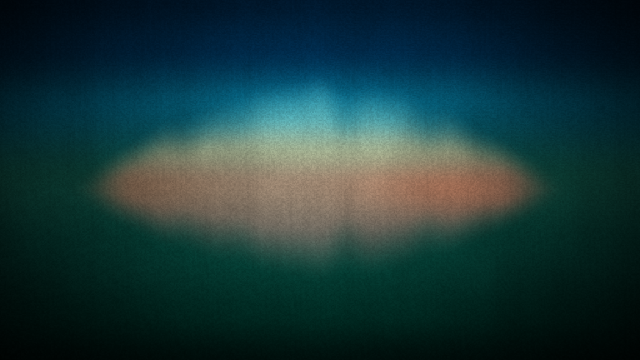
Reproduce this background procedurally as a WebGL 1 fragment shader.

```glsl
precision highp float;
// A soft glowing lens of teal, cream and clay between a blue sky and a green deep.
// Vertical colour ramps are joined by a feathered lens mask, then darkened to the
// sides and weathered with brushed streaks, broad mottling and fine grain.

uniform vec2 u_resolution;

const vec2 LENS_CENTER = vec2(0.497, 0.472);
const float LENS_HALF_WIDTH = 0.395;

float hash(vec2 p) {
  return fract(sin(dot(p, vec2(127.1, 311.7))) * 43758.545);
}

float noise(vec2 p) {
  vec2 i = floor(p);
  vec2 f = fract(p);
  f = f * f * (3.0 - 2.0 * f);
  float low = mix(hash(i), hash(i + vec2(1.0, 0.0)), f.x);
  float high = mix(hash(i + vec2(0.0, 1.0)), hash(i + vec2(1.0, 1.0)), f.x);
  return mix(low, high, f.y);
}

// Layered noise, centred on zero
float mottle(vec2 p) {
  float sum = 0.0;
  float weight = 0.5;
  for (int i = 0; i < 4; i++) {
    sum += weight * (noise(p) - 0.5);
    p = p * 2.03 + 17.3;
    weight *= 0.5;
  }
  return sum;
}

// Elliptical Gaussian glow
float glow(vec2 p, vec2 center, vec2 radius) {
  vec2 d = (p - center) / radius;
  return exp(-dot(d, d));
}

// Green floor to blue sky, fading towards the sides
vec3 backdrop(vec2 uv) {
  vec3 color = mix(vec3(0.0, 0.055, 0.045), vec3(0.0, 0.16, 0.13), smoothstep(-0.02, 0.14, uv.y));
  color = mix(color, vec3(0.02, 0.27, 0.23), smoothstep(0.08, 0.33, uv.y));
  color = mix(color, vec3(0.06, 0.33, 0.28), smoothstep(0.30, 0.50, uv.y));
  color = mix(color, vec3(0.01, 0.36, 0.47), smoothstep(0.50, 0.73, uv.y));
  color = mix(color, vec3(0.0, 0.17, 0.30), smoothstep(0.70, 0.87, uv.y));
  color = mix(color, vec3(0.0, 0.09, 0.17), smoothstep(0.83, 1.02, uv.y));
  float band = (uv.y - 0.5) / 0.24;
  float spread = mix(0.42, 0.55, exp(-band * band));
  float side = (uv.x - LENS_CENTER.x) / spread;
  return color * exp(-side * side);
}

// Clay base through cream to a teal crown
vec3 lensColor(vec2 uv) {
  vec3 color = mix(vec3(0.40, 0.39, 0.36), vec3(0.60, 0.52, 0.44), smoothstep(0.31, 0.50, uv.y));
  color = mix(color, vec3(0.61, 0.66, 0.54), smoothstep(0.49, 0.59, uv.y));
  color = mix(color, vec3(0.38, 0.65, 0.65), smoothstep(0.57, 0.68, uv.y));
  float side = (uv.x - LENS_CENTER.x) / 0.46;
  color *= exp(-side * side);
  color += vec3(0.13, 0.0, -0.03) * glow(uv, vec2(0.70, 0.475), vec2(0.13, 0.07));
  color += vec3(0.04, 0.0, -0.02) * glow(uv, vec2(0.22, 0.48), vec2(0.12, 0.07));
  return color;
}

// Feathered coverage of the lens; the streak value frays its edges
float lensMask(vec2 uv, float streak) {
  vec2 d = uv - LENS_CENTER;
  float t = min(abs(d.x) / LENS_HALF_WIDTH, 1.0);
  float profile = pow(1.0 - t * t, 1.2);
  float upper = smoothstep(-0.02, 0.02, d.y);
  float reach = mix(0.165, 0.225, upper) * profile;
  float feather = mix(0.035, 0.085, profile);
  float inside = reach - abs(d.y) + 0.045 * streak * profile;
  return smoothstep(-feather, feather, inside) * smoothstep(0.0, 0.28, 1.0 - t);
}

void main() {
  vec2 uv = gl_FragCoord.xy / u_resolution;
  vec2 aspectUv = vec2(uv.x * u_resolution.x / u_resolution.y, uv.y);

  // Surface texture
  float streak = noise(vec2(uv.x * 24.0, uv.y * 2.0)) - 0.5;
  float fineStreak = noise(vec2(uv.x * 90.0, uv.y * 5.0)) - 0.5;
  float patches = mottle(aspectUv * 9.0);
  float grain = noise(aspectUv * 230.0) + hash(floor(aspectUv * 288.0)) - 1.0;

  // Glowing lens over the backdrop
  vec3 color = mix(backdrop(uv), lensColor(uv), lensMask(uv, streak));
  color += vec3(0.02, 0.07, 0.08) * glow(uv, vec2(0.49, 0.70), vec2(0.20, 0.07));

  // Weathering
  color *= 1.0 + 0.07 * streak + 0.05 * fineStreak + 0.14 * patches;
  color *= 1.0 + 0.09 * grain;
  color += 0.006 * grain;

  gl_FragColor = vec4(clamp(color, 0.0, 1.0), 1.0);
}
```
